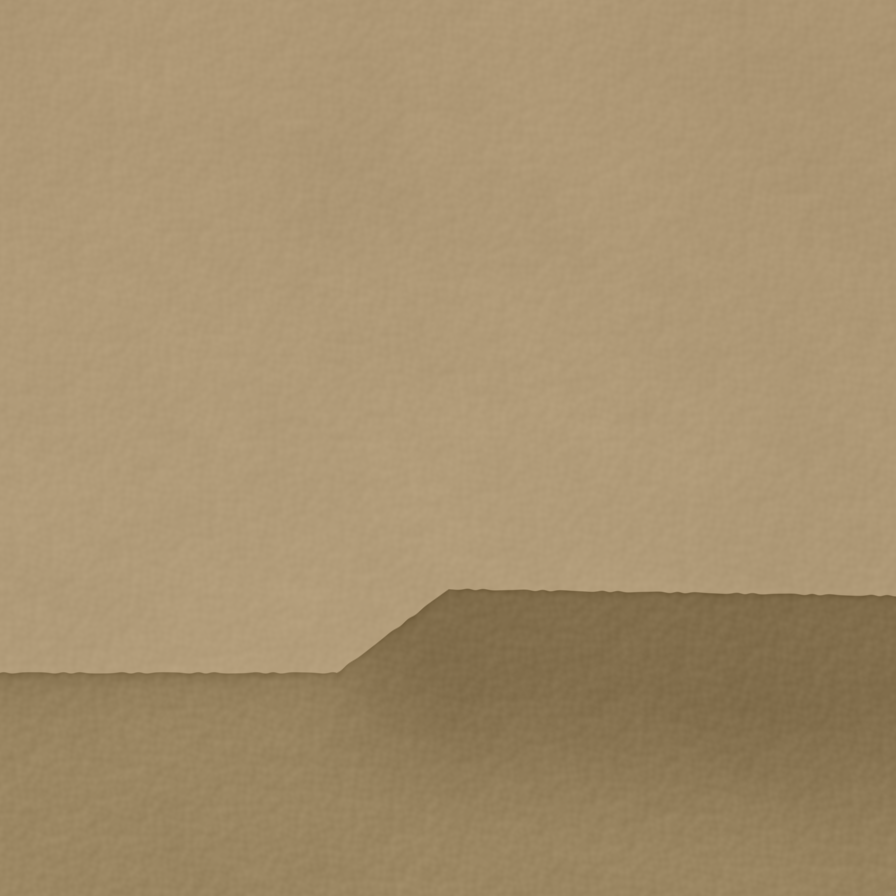
This texture is drawn by a WebGL 2 fragment shader. Its source:

```glsl
#version 300 es
precision highp float;
// Tan paper sheet with a stepped lower edge casting a soft shadow on card below.
uniform vec2 u_resolution;
out vec4 fragColor;

vec2 hash2(vec2 p) {
    vec3 q = fract(p.xyx * vec3(0.1031, 0.1030, 0.0973));
    q += dot(q, q.yzx + 33.33);
    return fract((q.xx + q.yz) * q.zy);
}

// Distance to the nearest scattered point
float cellular(vec2 p) {
    vec2 cell = floor(p), local = fract(p);
    float nearest = 2.0;
    for (int j = -1; j <= 1; j++)
        for (int i = -1; i <= 1; i++) {
            vec2 offset = vec2(i, j);
            vec2 toPoint = offset + hash2(cell + offset + 40.0) - local;
            nearest = min(nearest, dot(toPoint, toPoint));
        }
    return sqrt(nearest);
}

// Fibre bumps lit from the upper left
float paperRelief(vec2 p) {
    vec2 light = vec2(-0.25, 0.3);
    float fine = cellular(p * 120.0 + light) - cellular(p * 120.0 - light);
    float coarse = cellular(p * 55.0 + light) - cellular(p * 55.0 - light);
    return fine * 0.6 + coarse * 0.4;
}

// Broad cloudy variation from warped sines
float mottle(vec2 p) {
    float sum = 0.0, gain = 0.5;
    for (int i = 0; i < 4; i++) {
        sum += gain * sin(p.x + 1.7 * sin(p.y * 0.8)) * sin(p.y + 1.3 * sin(p.x * 0.7));
        p = mat2(1.6, 1.2, -1.2, 1.6) * p + 2.3;
        gain *= 0.6;
    }
    return sum;
}

// Height of the sheet's lower edge: flat, ramp, then a slightly falling shelf
float edgeHeight(float x) {
    float ramp = 0.249 + max(x - 0.376, 0.0) * 0.748;
    float shelf = 0.3425 - 0.015 * (x - 0.501);
    return min(ramp, shelf) + 0.0007 * sin(x * 210.0 + 2.0 * sin(x * 83.0));
}

void main() {
    vec2 uv = gl_FragCoord.xy / u_resolution;
    float pixel = 1.0 / u_resolution.y;
    float edge = edgeHeight(uv.x);
    float onRamp = step(0.376, uv.x) * step(uv.x, 0.501);
    float signedDist = (uv.y - edge) * mix(1.0, 0.8, onRamp);
    float depth = max(-signedDist, 0.0);

    // Upper sheet, lightest just above the fold
    vec3 sheet = mix(vec3(0.695, 0.610, 0.474), vec3(0.680, 0.592, 0.456), smoothstep(0.35, 1.0, uv.y));
    sheet -= 0.012 * smoothstep(0.6, 1.0, uv.x);
    sheet += 0.010 * exp(-max(signedDist, 0.0) / 0.012);

    // Lower card with a broad shadow under the shelf and a thin one at the edge
    vec3 card = vec3(0.608, 0.527, 0.384);
    float reach = smoothstep(0.28, 0.52, uv.x + 0.35 * (uv.y - 0.2));
    float fade = smoothstep(0.03, 0.25, uv.y + 0.05 * (uv.x - 0.6));
    float shade = 0.88 * reach * fade;
    shade = max(shade, 0.50 * exp(-depth / 0.035));
    shade += 0.12 * smoothstep(0.75, 1.05, uv.x) * (1.0 - fade);
    card = mix(card, vec3(0.492, 0.415, 0.284), min(shade, 1.0));
    card -= 0.07 * exp(-depth / 0.004);

    vec3 color = mix(card, sheet, smoothstep(-pixel, pixel, signedDist));

    // Paper surface
    float grain = mix(0.034, 0.024, step(0.0, signedDist));
    color += grain * paperRelief(uv);
    color += 0.011 * mottle(uv * 9.0 + 1.0) * vec3(1.0, 0.9, 0.8);
    color += 0.006 * mottle(uv * 45.0);
    fragColor = vec4(color, 1.0);
}
```
